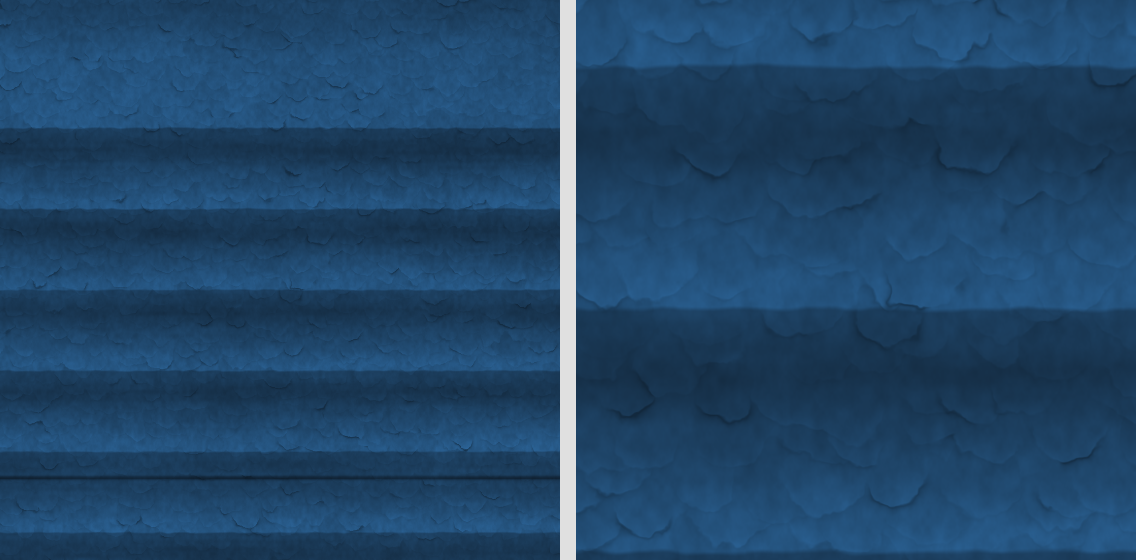
Left: the whole. Right: its middle third, enlarged.
Write a Shadertoy shader that draws this texture.

```glsl
// Blue scaled hide folded into horizontal pleats: one tall lit fold on top,
// then evenly spaced folds that start in shadow and brighten downwards.
// Jittered overlapping discs form the scales; value noise adds wear and grain.

const float SCALE_COLUMNS = 24.0;
const float SCALE_ROWS = 40.0;
const float FIRST_FOLD = 0.2266;   // depth of the first fold edge from the top
const float FOLD_HEIGHT = 0.1445;
const float SEAM_DEPTH = 0.853;    // dark groove in the fifth fold
const vec3 SHADOW_BLUE = vec3(0.085, 0.185, 0.28);
const vec3 LIGHT_BLUE = vec3(0.163, 0.375, 0.57);

float hash(vec2 p) {
    vec3 q = fract(vec3(p.xyx) * 0.1031);
    q += dot(q, q.yzx + 33.33);
    return fract((q.x + q.y) * q.z);
}

vec2 hash2(vec2 p) {
    return vec2(hash(p + 17.3), hash(p + 71.9));
}

float noise(vec2 p) {
    vec2 cell = floor(p);
    vec2 f = fract(p);
    f = f * f * (3.0 - 2.0 * f);
    float low = mix(hash(cell), hash(cell + vec2(1, 0)), f.x);
    float high = mix(hash(cell + vec2(0, 1)), hash(cell + vec2(1, 1)), f.x);
    return mix(low, high, f.y);
}

float fbm(vec2 p) {
    float sum = 0.0, weight = 0.5;
    for (int i = 0; i < 4; i++) {
        sum += weight * noise(p);
        p = p * 2.03 + 19.7;
        weight *= 0.5;
    }
    return sum / 0.9375;
}

// Relief of overlapping scales around 1; upper rows lie over lower ones.
float scales(vec2 uv, float softness) {
    vec2 size = 1.0 / vec2(SCALE_COLUMNS, SCALE_ROWS);
    vec2 warp = vec2(fbm(uv * 60.0), fbm(uv * 60.0 + 60.0)) - 0.5;
    vec2 p = uv + 0.015 * warp;
    vec2 home = floor(p / size);
    float relief = 1.0;
    for (int j = -3; j <= 3; j++) {
        for (int i = -2; i <= 2; i++) {
            vec2 id = home + vec2(i, j) + 100.0;
            vec2 jitter = (hash2(id) - 0.5) * vec2(0.8, 0.7);
            float stagger = 0.5 * mod(id.y, 2.0) - 0.25;
            vec2 center = (id - 99.5 + jitter + vec2(stagger, 0.0)) * size;
            vec2 d = p - center;
            float radius = mix(0.017, 0.027, hash(id + 5.1));
            float dist = length(d) - radius;
            float below = smoothstep(0.0, 0.85, -d.y / (length(d) + 0.001));

            // Shadow cast past the lower rim, broken and of varied strength
            float wear = smoothstep(0.35, 0.7, noise(p * 45.0 + id * 3.7));
            float depth = 0.06 + 0.5 * pow(hash(id + 9.4), 3.0) * wear;
            relief *= 1.0 - depth * below * exp(-max(dist, 0.0) / 0.0022);

            // Scale body with a faintly lit lower rim
            float tone = 0.98 + 0.08 * (hash(id + 2.8) - 0.5);
            tone += 0.06 * below * exp(min(dist, 0.0) / 0.006);
            relief = mix(relief, tone, smoothstep(softness, -softness, dist));
        }
    }
    return relief;
}

// Brightness inside one fold, s running from its upper to its lower edge.
float foldLight(float s) {
    float light = mix(0.32, 0.11, smoothstep(0.0, 0.3, s));
    light = mix(light, 0.46, smoothstep(0.25, 0.65, s));
    return light + 0.34 * smoothstep(0.55, 0.98, s);
}

// Brightness over the whole depth t, measured from the top.
float pleats(float t, float softness) {
    float s = (t - FIRST_FOLD) / FOLD_HEIGHT;
    float upper = 0.38 + 0.33 * smoothstep(0.0, 0.12, t)
                + 0.09 * smoothstep(0.1, 0.22, t);
    float edge = softness / FOLD_HEIGHT;
    float lower = mix(0.8, foldLight(fract(s)), smoothstep(0.0, edge, fract(s)));
    return mix(upper, lower, step(0.0, s));
}

// Thin groove with a soft fade below it.
float seam(float t) {
    float d = t - SEAM_DEPTH;
    float core = exp(-d * d / 0.000014);
    float fade = step(0.0, d) * exp(-max(d, 0.0) / 0.008);
    return 0.5 * core + 0.16 * fade;
}

void mainImage(out vec4 fragColor, in vec2 fragCoord) {
    vec2 uv = fragCoord / iResolution.xy;
    float softness = max(0.0012, 0.8 / iResolution.y);
    float t = 1.0 - uv.y;

    // Fold lighting with slightly ragged edges, evened out around the seam
    float ragged = t + 0.003 * (noise(uv * 70.0) - 0.5);
    float light = pleats(ragged, 3.0 * softness);
    float offset = (t - SEAM_DEPTH - 0.008) / 0.03;
    light = mix(light, max(light, 0.36), exp(-offset * offset)) - seam(t);

    // Broad stains, streaks along the folds, and fine grain
    light += 0.24 * (fbm(uv * vec2(5.0, 9.0) + 4.0) - 0.5);
    light += 0.10 * (noise(uv * vec2(7.0, 150.0)) - 0.5) * (1.0 - light);
    float grain = 0.2 * (fbm(uv * vec2(140.0, 100.0)) - 0.5);

    vec3 color = mix(SHADOW_BLUE, LIGHT_BLUE, light);
    float relief = mix(1.0, scales(uv, softness), 0.75 + 0.4 * light);
    color *= relief * (1.0 + grain);
    fragColor = vec4(clamp(color, 0.0, 1.0), 1.0);
}
```
